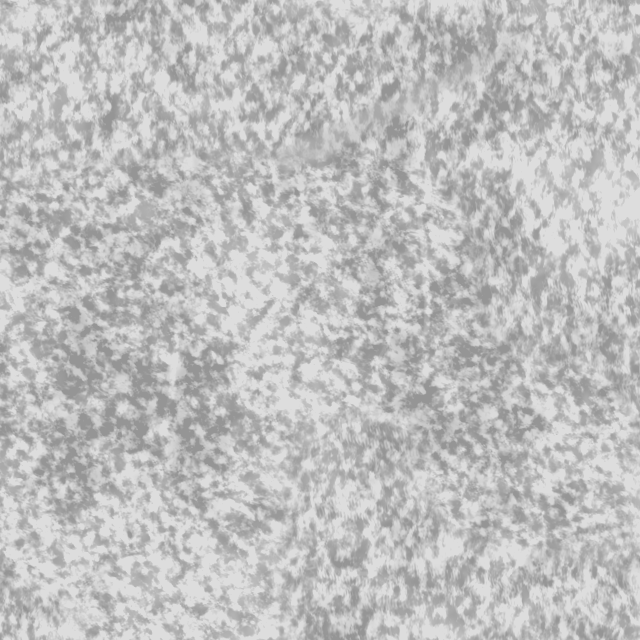
Give the GLSL for this texture, as a WebGL 1 fragment shader.

```glsl
precision highp float;

uniform vec2 u_resolution;

const float DARK_GREY = 0.585;
const float MEAN_GREY = 0.778;
const float PALE_GREY = 0.865;

float hash(vec2 cell) {
  return fract(sin(dot(cell, vec2(127.1, 311.7))) * 43758.5453);
}

float valueNoise(vec2 p) {
  vec2 cell = floor(p);
  vec2 f = fract(p);
  f = f * f * (3.0 - 2.0 * f);
  float low = mix(hash(cell), hash(cell + vec2(1.0, 0.0)), f.x);
  float high = mix(hash(cell + vec2(0.0, 1.0)), hash(cell + vec2(1.0, 1.0)), f.x);
  return mix(low, high, f.y);
}

vec2 rotate(vec2 p, float angle) {
  float c = cos(angle);
  float s = sin(angle);
  return vec2(c * p.x - s * p.y, s * p.x + c * p.y);
}

// Normalised sum of three rotated octaves
float fbm(vec2 p, float gain) {
  float sum = 0.0;
  float total = 0.0;
  float weight = 1.0;
  for (int i = 0; i < 3; i++) {
    sum += weight * valueNoise(p);
    total += weight;
    weight *= gain;
    p = rotate(p, 0.65) * 2.03 + 17.3;
  }
  return sum / total;
}

vec2 warp(vec2 p, float frequency, float amount) {
  vec2 q = p * frequency;
  return p + amount * (vec2(valueNoise(q + 5.2), valueNoise(q + 41.7)) - 0.5);
}

float softBlob(vec2 p, vec2 center, vec2 radius) {
  vec2 d = (p - center) / radius;
  return exp(-dot(d, d));
}

float segmentDistance(vec2 p, vec2 a, vec2 b) {
  vec2 along = b - a;
  float t = clamp(dot(p - a, along) / dot(along, along), 0.0, 1.0);
  return length(p - a - along * t);
}

// Crisp flecks: slanted in general, upright where the surface has run
float flecks(vec2 p, float upright) {
  vec2 q = warp(p, 50.0, 0.005);
  float slanted = fbm(rotate(q, 0.6) * vec2(80.0, 92.0), 0.6);
  float runs = fbm(q * vec2(100.0, 66.0) + 9.0, 0.6);
  return smoothstep(0.26, 0.74, mix(slanted, runs, upright));
}

// Broad light and dark areas
float stains(vec2 p) {
  float tone = 0.24 * (fbm(warp(p, 4.0, 0.15) * 4.0 + 3.0, 0.55) - 0.5);
  tone -= 0.08 * softBlob(p, vec2(0.63, 0.66), vec2(0.17, 0.20));
  tone -= 0.08 * softBlob(p, vec2(0.85, 0.90), vec2(0.30, 0.11));
  tone += 0.05 * softBlob(p, vec2(0.38, 0.10), vec2(0.30, 0.15));
  tone += 0.05 * softBlob(p, vec2(0.28, 0.85), vec2(0.14, 0.16));
  tone += 0.05 * softBlob(p, vec2(0.97, 0.66), vec2(0.12, 0.16));
  return tone;
}

// Thin broken pale lines along a noise contour
float veins(vec2 p) {
  vec2 q = warp(p, 30.0, 0.015);
  float contour = abs(valueNoise(q * vec2(9.0, 5.0) + 23.0) - 0.5);
  float patches = smoothstep(0.52, 0.72, valueNoise(p * 7.0 + 61.0));
  return (1.0 - smoothstep(0.008, 0.03, contour)) * patches;
}

void main() {
  vec2 p = gl_FragCoord.xy / min(u_resolution.x, u_resolution.y);

  float upright = smoothstep(0.48, 0.62, valueNoise(p * 3.5 + 12.0));
  float grain = flecks(p, upright) - 0.5;
  float clumps = fbm(warp(p, 20.0, 0.02) * 24.0 + 31.0, 0.65) - 0.5;
  float grey = MEAN_GREY + stains(p) + 0.25 * clumps + 0.26 * grain;

  grey += 0.06 * veins(p);

  // Worn diagonal smear with little grain
  vec2 q = warp(p, 24.0, 0.02);
  float smear = 1.0 - smoothstep(0.008, 0.026,
    segmentDistance(q, vec2(0.45, 0.75), vec2(0.75, 0.90)));
  grey = mix(grey, 0.75 + 0.08 * grain, 0.65 * smear);

  // Narrow upright run
  float run = 1.0 - smoothstep(0.002, 0.007,
    segmentDistance(q, vec2(0.665, 0.48), vec2(0.665, 0.74)));
  grey += 0.10 * run;

  gl_FragColor = vec4(vec3(clamp(grey, DARK_GREY, PALE_GREY)), 1.0);
}
```
